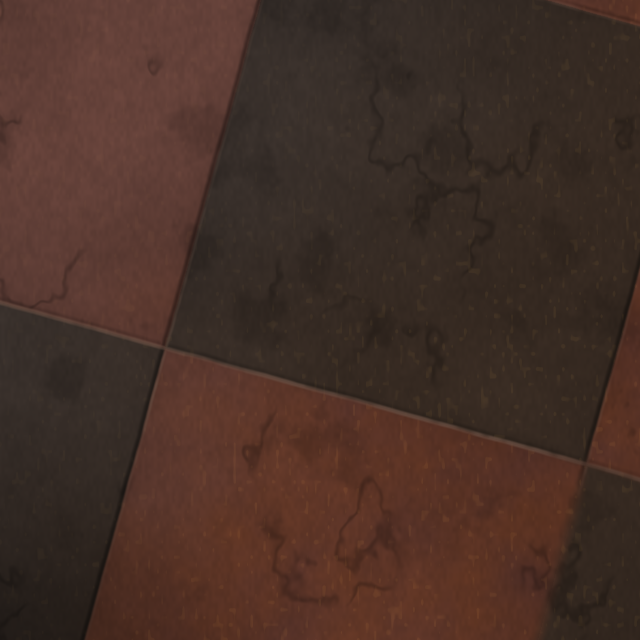
A Shadertoy shader for this texture:

```glsl
// A worn checkerboard floor of large dark and brick-red tiles, seen at a tilt.
// A rotated grid gives signed distances to the joints; layered value noise
// adds clouding, veins, grain and uneven wear along the joints.

#define TILE 0.682                // side of one tile
#define TILT 0.269                // clockwise rotation in radians
#define CORNER vec2(0.258, 0.456) // grid corner used as the origin
#define JOINT 0.0032              // half width of a joint
#define CLOUD 0.16                // strength of the large mottling
#define GRAIN 0.13                // strength of the fine grain
#define RED_COOL vec3(0.378, 0.246, 0.216)
#define RED_WARM vec3(0.350, 0.198, 0.146)
#define DARK_COOL vec3(0.228, 0.194, 0.176)
#define DARK_WARM vec3(0.208, 0.160, 0.128)
#define MORTAR vec3(0.430, 0.325, 0.275)

float hash(vec2 p) {
    vec3 h = fract(vec3(p.xyx) * 0.1031);
    h += dot(h, h.yzx + 33.33);
    return fract((h.x + h.y) * h.z);
}

float noise(vec2 p) {
    vec2 i = floor(p), f = fract(p);
    f = f * f * (3.0 - 2.0 * f);
    vec2 e = vec2(0.0, 1.0);
    return mix(mix(hash(i), hash(i + e.yx), f.x),
               mix(hash(i + e.xy), hash(i + e.yy), f.x), f.y);
}

// Layered noise, centred on zero
float fbm(vec2 p) {
    float sum = 0.0, amp = 0.5;
    for (int i = 0; i < 5; i++) {
        sum += amp * (noise(p) - 0.5);
        p = mat2(1.6, 1.2, -1.2, 1.6) * p + 17.3;
        amp *= 0.55;
    }
    return sum;
}

// Soft line of half width w around zero
float line(float d, float w, float soft) {
    return 1.0 - smoothstep(w - soft, w + soft, abs(d));
}

void mainImage(out vec4 fragColor, in vec2 fragCoord) {
    vec2 p = fragCoord / iResolution.y;
    float aa = max(0.0022, 1.0 / iResolution.y);

    // Tile coordinates, with slightly uneven edges
    float c = cos(TILT), s = sin(TILT);
    vec2 r = p - CORNER;
    vec2 q = vec2(c * r.x - s * r.y, s * r.x + c * r.y) / TILE;
    q += 0.004 * vec2(fbm(p * 16.0), fbm(p * 16.0 + 40.0));
    vec2 k = floor(q + 0.5);
    vec2 d = (q - k) * TILE;
    vec2 cell = floor(q);

    // Checker, with edges that blur at the lower right
    float lost = smoothstep(0.88, 0.98, q.x) * (1.0 - smoothstep(-0.09, 0.06, q.y));
    float blur = mix(aa, 0.017, lost);
    vec2 wave = (1.0 - 2.0 * mod(k, 2.0)) * (2.0 * smoothstep(-blur, blur, d) - 1.0);
    float dark = 0.5 + 0.5 * wave.x * wave.y;

    // Base colours drift from hazy to warm across the floor
    float warm = smoothstep(-0.28, 0.26, dot(p, vec2(0.6, -0.5)) + 0.15 * fbm(p * 4.0));
    vec3 col = mix(mix(RED_COOL, RED_WARM, warm), mix(DARK_COOL, DARK_WARM, warm), dark);

    // Clouding and a small tone shift from tile to tile
    float cloud = fbm(p * 5.0 + cell * 7.0);
    col *= 1.0 + CLOUD * 1.5 * cloud + 0.04 * (hash(cell + 9.0) - 0.5);
    col += vec3(0.02, 0.006, -0.012) * (1.0 - dark) * warm * fbm(p * 11.0) * 3.0;

    // Short dark veins and smudges
    float ridge = abs(fbm(p * vec2(6.0, 4.5) + 3.0));
    float vein = (1.0 - smoothstep(0.0, 0.035, ridge)) * smoothstep(0.53, 0.72, noise(p * 9.0 + 5.0));
    col *= 1.0 - 0.20 * vein;
    col *= 1.0 - 0.12 * smoothstep(0.10, 0.28, fbm(p * 10.0 + 60.0));

    // Upright fine grain and sparse ochre flecks
    float grain = 0.6 * noise(p * vec2(210.0, 110.0)) + 0.4 * noise(p * vec2(95.0, 60.0) + 8.0) - 0.5;
    col *= 1.0 + GRAIN * grain;
    float fleck = smoothstep(0.76, 0.95, noise(p * vec2(150.0, 85.0) + 31.0));
    col += vec3(0.045, 0.034, 0.012) * fleck * (0.3 + 0.7 * warm);

    // Joints: a dark groove beside a pale, broken lip
    float keep = 1.0 - lost;
    float wear = smoothstep(0.1, 0.65, noise(p * 26.0) * 0.6 + noise(p * 75.0) * 0.4);
    float bright = 0.22 + 0.55 * exp(-7.0 * abs(q.y + 0.09));
    float across = line(d.y, JOINT, aa) * mix(0.75, 0.3, step(0.5, k.y));
    float upright = line(d.x - 0.002, JOINT * 0.65, aa) * bright;
    float grooveX = line(d.x + 0.003, JOINT, aa * 1.5) * 0.36;
    float grooveY = line(d.y - 0.006, JOINT * 0.8, aa * 1.5) * 0.22 * (1.0 - 0.5 * wear);
    col *= 1.0 - keep * max(grooveX, grooveY);
    col = mix(col, MORTAR, keep * max(across, upright) * (0.3 + 0.7 * wear));

    // Grime gathers near the joints; light falls off at the lower corners
    float edge = min(abs(d.x), abs(d.y));
    col *= 1.0 - 0.07 * exp(-edge * 40.0) * keep;
    col *= 1.0 - 0.35 * exp(-14.0 * dot(p, p));
    col *= 1.0 - 0.12 * smoothstep(0.75, 1.05, p.x) * (1.0 - smoothstep(0.0, 0.4, p.y));

    fragColor = vec4(clamp(col, 0.0, 1.0), 1.0);
}
```
